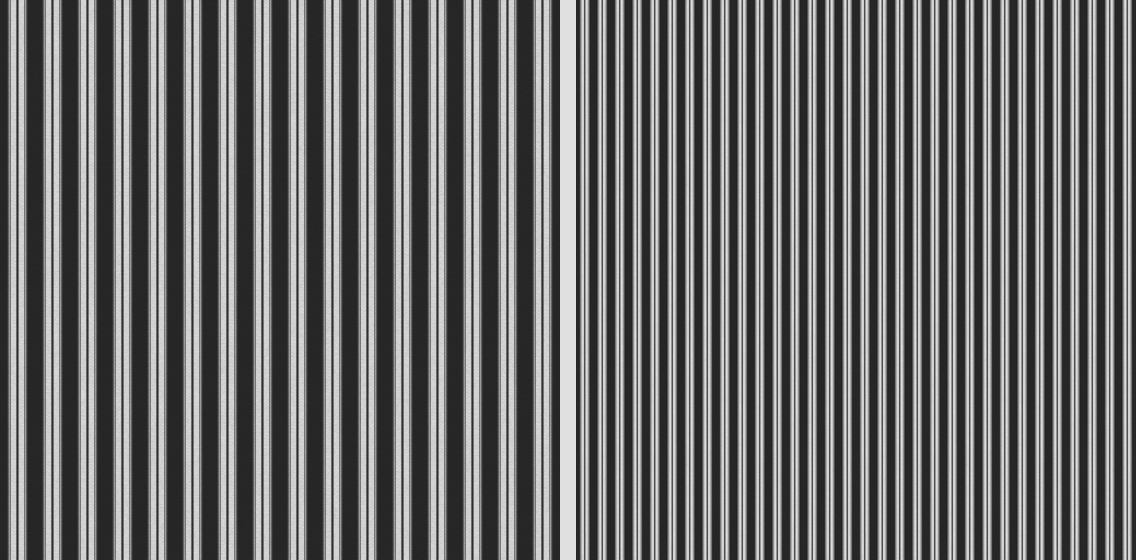
Left, the tile; right, the same tile 2 across and 2 down.
Write a WebGL 1 fragment shader that draws this pattern.

```glsl
precision highp float;
uniform vec2 u_resolution;

const float REPEATS = 16.0;
const float TAU = 6.2831853;

float hash(vec2 p) {
    vec3 q = fract(p.xyx * vec3(0.1031, 0.1030, 0.0973));
    q += dot(q, q.yzx + 33.33);
    return fract((q.x + q.y) * q.z);
}

// Value noise that wraps after "cells" lattice steps
float tiledNoise(vec2 uv, vec2 cells) {
    vec2 p = uv * cells;
    vec2 i = floor(p);
    vec2 f = fract(p);
    f = f * f * (3.0 - 2.0 * f);
    float bottom = mix(hash(mod(i, cells)), hash(mod(i + vec2(1.0, 0.0), cells)), f.x);
    float top = mix(hash(mod(i + vec2(0.0, 1.0), cells)), hash(mod(i + 1.0, cells)), f.x);
    return mix(bottom, top, f.y);
}

// Antialiased step from 0 to 1 at "edge"
float softStep(float edge, float x, float blur) {
    return clamp((x - edge) / blur + 0.5, 0.0, 1.0);
}

// Grey level across one stripe; offset runs from -16 to 16 per repeat
float stripeTone(float offset, float blur) {
    float d = abs(offset);
    float tone = mix(0.15, 0.21, softStep(0.0, offset, blur));
    tone = mix(tone, 0.82, softStep(1.0, d, blur));
    tone = mix(tone, 0.44, softStep(6.0, d, blur));
    tone = mix(tone, 0.64, softStep(7.0, d, blur));
    tone = mix(tone, 0.31, softStep(8.0, d, blur));
    return mix(tone, 0.15, softStep(9.0, d, blur));
}

void main() {
    vec2 uv = gl_FragCoord.xy / u_resolution;
    float offset = (fract(uv.x * REPEATS) - 0.5) * 32.0;
    float blur = 32.0 * REPEATS / u_resolution.x;
    float tone = stripeTone(offset, blur);

    // Woven cloth: fine horizontal threads, fibre grain, faint uneven dye
    float threads = sin(TAU * (uv.y * 170.0 + 0.25 * sin(TAU * uv.x * 128.0)));
    float grain = tiledNoise(uv, vec2(384.0, 512.0)) - 0.5;
    float dye = tiledNoise(uv, vec2(32.0, 24.0)) - 0.5;
    tone *= 1.0 + 0.018 * threads + 0.07 * grain + 0.012 * dye;

    gl_FragColor = vec4(vec3(tone), 1.0);
}
```
